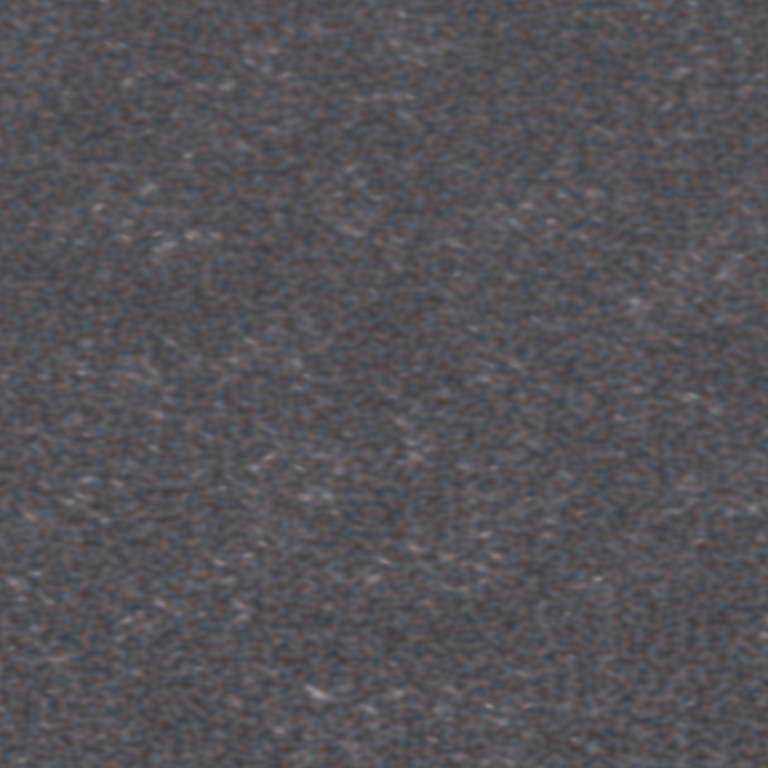
This texture is drawn by a WebGL 2 fragment shader. Its source:

```glsl
#version 300 es
precision highp float;
// Dark charcoal surface with soft, slightly flattened grain and pale warm flecks.
// Layers of gradient noise give the grain and mottling; jittered Gaussian
// ellipses, gathered in loose clusters, give the flecks.

uniform vec2 u_resolution;
out vec4 fragColor;

// Colours
const vec3 BASE_COLOR = vec3(0.322, 0.317, 0.331);
const vec3 FLECK_TINT = vec3(1.06, 0.97, 0.95);
const vec3 WARM_SHIFT = vec3(0.045, -0.004, -0.036);

// Grain: cells across the canvas and brightness amplitudes
const vec2 FINE_FREQ = vec2(76.0, 104.0);
const vec2 MEDIUM_FREQ = vec2(40.0, 60.0);
const vec2 CHROMA_FREQ = vec2(58.0, 74.0);
const vec2 MOTTLE_FREQ = vec2(7.0, 9.0);
const float FINE_AMP = 0.080;
const float MEDIUM_AMP = 0.056;
const float MOTTLE_AMP = 0.026;

// Flecks: grid density, Gaussian radii in canvas units, strength
const vec2 FLECK_GRID = vec2(42.0, 62.0);
const vec2 FLECK_RADIUS = vec2(0.0066, 0.0038);
const float FLECK_AMP = 0.135;
const float FLECK_RARITY = 4.0;
const float FLECK_TILT = 0.35;

// Contrast at the bottom and the top edge
const float CONTRAST_BOTTOM = 1.12;
const float CONTRAST_TOP = 0.82;

uint mixBits(uint n) {
    n = (n ^ (n >> 16)) * 0x7feb352du;
    n = (n ^ (n >> 15)) * 0x846ca68bu;
    return n ^ (n >> 16);
}

float hash(vec2 cell, uint seed) {
    uvec2 c = uvec2(ivec2(cell) + 4096);
    uint n = mixBits(c.x + mixBits(c.y + mixBits(seed)));
    return float(n >> 8) / 16777216.0;
}

vec2 gradientAt(vec2 cell, uint seed) {
    float angle = 6.2831853 * hash(cell, seed);
    return vec2(cos(angle), sin(angle));
}

// Gradient noise with quintic fade, roughly -0.7 to 0.7
float gradientNoise(vec2 p, uint seed) {
    vec2 cell = floor(p);
    vec2 f = p - cell;
    vec2 fade = f * f * f * (f * (f * 6.0 - 15.0) + 10.0);
    vec2 e = vec2(1.0, 0.0);
    float a = dot(gradientAt(cell, seed), f);
    float b = dot(gradientAt(cell + e.xy, seed), f - e.xy);
    float c = dot(gradientAt(cell + e.yx, seed), f - e.yx);
    float d = dot(gradientAt(cell + e.xx, seed), f - e.xx);
    return mix(mix(a, b, fade.x), mix(c, d, fade.x), fade.y);
}

// Sum of soft ellipses, one per jittered grid cell
float flecks(vec2 uv) {
    vec2 home = floor(uv * FLECK_GRID);
    float sum = 0.0;
    for (int j = -1; j <= 1; j++) {
        for (int i = -1; i <= 1; i++) {
            vec2 cell = home + vec2(i, j);
            vec2 jitter = vec2(hash(cell, 11u), hash(cell, 12u));
            vec2 offset = uv - (cell + jitter) / FLECK_GRID;
            offset.y += offset.x * FLECK_TILT * (hash(cell, 13u) * 2.0 - 0.8);
            vec2 radius = FLECK_RADIUS * mix(0.65, 1.2, hash(cell, 14u));
            vec2 q = offset / radius;
            float strength = pow(hash(cell, 15u), FLECK_RARITY);
            sum += strength * exp(-0.5 * dot(q, q));
        }
    }
    return sum;
}

void main() {
    vec2 uv = gl_FragCoord.xy / min(u_resolution.x, u_resolution.y);
    float contrast = mix(CONTRAST_BOTTOM, CONTRAST_TOP, clamp(uv.y, 0.0, 1.0));

    // Neutral grain over broad mottling
    float mottle = gradientNoise(uv * MOTTLE_FREQ, 1u);
    float grain = FINE_AMP * gradientNoise(uv * FINE_FREQ, 2u)
                + MEDIUM_AMP * gradientNoise(uv * MEDIUM_FREQ, 3u);
    vec3 color = BASE_COLOR + MOTTLE_AMP * mottle + contrast * grain;

    // Faint drift between warm and cool greys
    color += WARM_SHIFT * gradientNoise(uv * CHROMA_FREQ, 4u);

    // Pale flecks, denser where the mottling is light
    float cluster = clamp(1.0 + 1.2 * mottle, 0.4, 1.6);
    color += FLECK_TINT * FLECK_AMP * contrast * cluster * flecks(uv);

    fragColor = vec4(clamp(color, 0.0, 1.0), 1.0);
}
```
